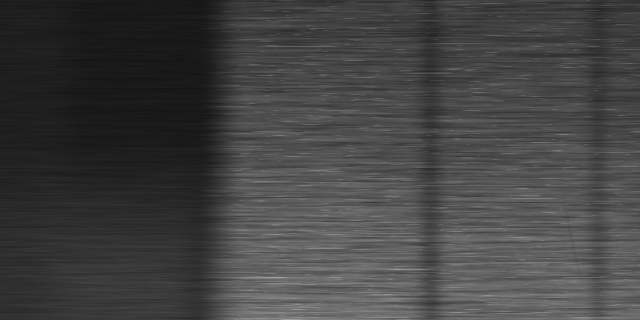
Reproduce this texture procedurally as a Shadertoy shader.

```glsl
float hash(ivec2 cell, int seed) {
    uint h = uint(cell.x) * 1597334677u ^ uint(cell.y) * 3812015801u ^ uint(seed) * 2654435769u;
    h = (h ^ (h >> 15)) * 2246822519u;
    h = (h ^ (h >> 13)) * 3266489917u;
    h ^= h >> 16;
    return float(h & 65535u) / 65535.0;
}

// One row of smooth noise, shifted at random so cells never line up
float strand(float x, int row, int seed) {
    x += 37.0 * hash(ivec2(7, row), seed);
    int cell = int(floor(x));
    float a = hash(ivec2(cell, row), seed);
    float b = hash(ivec2(cell + 1, row), seed);
    return mix(a, b, smoothstep(0.0, 1.0, fract(x)));
}

// Horizontal brush marks: density is cells across and rows upward
float streaks(vec2 uv, vec2 density, int seed) {
    vec2 p = uv * density;
    int row = int(floor(p.y));
    float low = strand(p.x, row, seed);
    float high = strand(p.x, row + 1, seed);
    return mix(low, high, smoothstep(0.0, 1.0, fract(p.y)));
}

// Thin separate bright hairs, one per row, tapered above and below
float hairs(vec2 uv, vec2 density, float threshold, int seed) {
    vec2 p = uv * density;
    float strength = smoothstep(threshold, 1.0, strand(p.x, int(floor(p.y)), seed));
    float across = 2.0 * fract(p.y) - 1.0;
    return strength * (1.0 - across * across);
}

// Soft vertical bell centred on a position
float band(float x, float centre, float width) {
    float d = (x - centre) / width;
    return exp(-d * d);
}

float shadowSide(vec2 uv) {
    float rise = 1.0 - smoothstep(0.05, 0.65, uv.y);
    float light = 0.098 + 0.135 * rise;
    light += 0.02 * (1.0 - smoothstep(0.07, 0.14, uv.x)) * (1.0 - rise);
    light *= 1.0 - 0.18 * rise * (1.0 - smoothstep(0.0, 0.16, uv.x));
    return light * (1.0 - 0.14 * rise * band(uv.x, 0.308, 0.025));
}

float litSide(vec2 uv) {
    float light = mix(0.425, 0.235, smoothstep(-0.25, 1.15, uv.y));
    light += 0.025 * band(uv.x, 0.45, 0.16) * (1.0 - uv.y);
    light *= 1.0 - 0.26 * band(uv.x, 0.673, 0.018);
    light *= 1.0 - 0.2 * band(uv.x, 0.935, 0.017);
    return light * (1.0 - 0.06 * smoothstep(0.92, 1.0, uv.x));
}

// Faint curved scratch, fading out at both ends
float scratch(vec2 uv) {
    float path = mix(0.945, 0.872, sqrt(clamp(uv.y * 2.0, 0.0, 1.0)));
    float ends = smoothstep(0.08, 0.18, uv.y) * (1.0 - smoothstep(0.28, 0.5, uv.y));
    return band(uv.x, path, 0.002) * ends;
}

void mainImage(out vec4 fragColor, in vec2 fragCoord) {
    vec2 uv = fragCoord / iResolution.xy;

    // Broad reflections with a soft, ragged shadow edge
    float ragged = 0.018 * (streaks(uv, vec2(3.0, 180.0), 1) - 0.5);
    float lit = smoothstep(0.31, 0.385, uv.x + ragged);
    float light = mix(shadowSide(uv), litSide(uv), lit);

    // Brush grain at several lengths, kept fine from row to row
    float grain = 0.36 * streaks(uv, vec2(9.0, 256.0), 2)
                + 0.30 * streaks(uv, vec2(24.0, 256.0), 3)
                + 0.14 * streaks(uv, vec2(4.0, 130.0), 4)
                + 0.12 * streaks(uv, vec2(80.0, 256.0), 5) - 0.46;
    light *= 1.0 + grain * mix(0.55, 0.85, lit);

    // Sparse bright glints, mostly on the lit side
    float glint = 0.13 * hairs(uv, vec2(22.0, 230.0), 0.83, 6)
                + 0.08 * hairs(uv, vec2(60.0, 256.0), 0.85, 8);
    light += glint * mix(0.06, 1.0, lit);
    light *= 1.0 - 0.07 * scratch(uv);

    fragColor = vec4(vec3(clamp(light, 0.0, 1.0)), 1.0);
}
```
